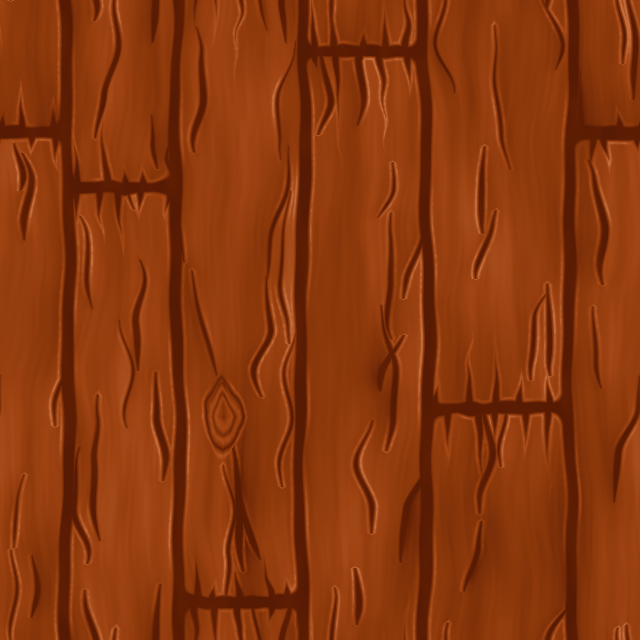
Give the GLSL for this texture, as a WebGL 1 fragment shader.

```glsl
precision highp float;
// Painted wooden planks: five uneven columns, each one plank long, with
// staggered butt joints. Gaps, split ends, cracks and a knot share a signed
// distance that gives dark grooves with pale rims over streaked grain.
uniform vec2 u_resolution;

const vec3 GAP_COLOR  = vec3(0.34, 0.10, 0.01);
const vec3 DEEP_COLOR = vec3(0.48, 0.18, 0.03);
const vec3 BASE_COLOR = vec3(0.55, 0.22, 0.04);
const vec3 WARM_COLOR = vec3(0.62, 0.26, 0.07);
const vec3 PALE_COLOR = vec3(0.67, 0.32, 0.13);
const vec3 RIM_COLOR  = vec3(0.76, 0.42, 0.24);
const float FIRST_LEFT = -0.108;   // left edge of the wrapped column
const float GAP_HALF = 0.0065;
const float JOINT_HALF = 0.010;
const float CRACK_HALF = 0.0042;
const float RIM_OFFSET = 0.0035;
const float RIM_WIDTH = 0.0024;
const vec2 KNOT_CENTER = vec2(0.071, 0.289);
const vec2 KNOT_SIZE = vec2(0.034, 0.062);
const float KNOT_PLANK = 2.0;
const float TAU = 6.28318;

float hash(vec2 p) {
  return fract(sin(dot(p, vec2(127.1, 311.7))) * 43758.5);
}

float noise(vec2 p) {
  vec2 i = floor(p), f = fract(p);
  f = f * f * (3.0 - 2.0 * f);
  return mix(mix(hash(i), hash(i + vec2(1, 0)), f.x),
             mix(hash(i + vec2(0, 1)), hash(i + vec2(1, 1)), f.x), f.y);
}

float smoothMin(float a, float b, float k) {
  float h = max(k - abs(a - b), 0.0) / k;
  return min(a, b) - 0.25 * h * h * k;
}

// Left edge, width and joint height of a column.
vec3 plankLayout(float id) {
  if (id < 0.5) return vec3(FIRST_LEFT, 0.213, 0.792);
  if (id < 1.5) return vec3(0.105, 0.172, 0.707);
  if (id < 2.5) return vec3(0.277, 0.195, 0.060);
  if (id < 3.5) return vec3(0.472, 0.194, 0.919);
  return vec3(0.666, 0.226, 0.362);
}

// Tapered wandering crack: joins d and shades one bank light, the other dark.
void carve(vec2 q, vec2 start, float len, float lean, float bend, float seed,
           inout float d, inout float tone) {
  float t = (q.y - start.y) / len;
  float taper = smoothstep(0.0, 0.3, t) * (1.0 - smoothstep(0.4, 1.0, t));
  float s = q.x - start.x - lean * t - bend * (noise(vec2(q.y * 14.0, seed)) - 0.5);
  float halfWidth = CRACK_HALF * taper * (0.6 + 0.8 * hash(vec2(seed, 5.0)));
  d = min(d, abs(s) - halfWidth + 0.03 * (1.0 - min(taper * 4.0, 1.0)));
  s *= hash(vec2(seed, 8.0)) < 0.65 ? 1.0 : -1.0;
  tone += taper * (s > 0.0 ? 0.9 * exp(-s * 45.0) : -0.8 * exp(s * 60.0));
}

vec3 woodRamp(float t) {
  vec3 c = mix(GAP_COLOR, DEEP_COLOR, clamp(t, 0.0, 1.0));
  c = mix(c, BASE_COLOR, clamp(t - 1.0, 0.0, 1.0));
  c = mix(c, WARM_COLOR, clamp(t - 2.0, 0.0, 1.0));
  c = mix(c, PALE_COLOR, clamp(t - 3.0, 0.0, 1.0));
  return mix(c, RIM_COLOR, clamp(t - 4.0, 0.0, 1.0));
}

void main() {
  vec2 p = gl_FragCoord.xy / u_resolution;

  // Wobble the columns, then find the plank and its local position q.
  float x = p.x + 0.004 * sin(TAU * (p.y + 2.0 * p.x))
          + 0.002 * sin(TAU * (3.0 * p.y - p.x)) + 0.001 * sin(TAU * 8.0 * p.y);
  x = fract(x - FIRST_LEFT) + FIRST_LEFT;
  float id = 0.0;
  for (int i = 1; i < 5; i++) id += step(plankLayout(float(i)).x, x);
  vec3 plank = plankLayout(id);
  vec2 q = vec2(x - plank.x, fract(p.y - plank.z));

  // Broad brush patches and fine vertical streaks.
  vec2 g = q + vec2(0.03 * (noise(q * vec2(6.0, 7.0) + id * 7.0) - 0.5), id * 9.0);
  float tone = 2.35 + 1.9 * (noise(g * vec2(17.0, 4.0)) - 0.5)
             + 1.0 * (noise(g * vec2(55.0, 6.0)) - 0.5)
             + 0.5 * (noise(g * vec2(190.0, 14.0)) - 0.5);

  // Plank outline with split ends.
  float side = min(q.x, plank.y - q.x) - GAP_HALF - 0.005 * noise(vec2(q.y * 9.0, id + step(0.5 * plank.y, q.x) * 20.0));
  float top = step(0.5, q.y);
  float end = min(q.y, 1.0 - q.y) - JOINT_HALF + 0.007 * (noise(vec2(q.x * 45.0, id + top * 7.0)) - 0.5);
  float d = smoothMin(side, end, 0.016);
  for (int k = 0; k < 5; k++) {
    vec2 seed = vec2(float(k) + 11.0 * top, id + 3.0);
    float h = hash(seed);
    float center = plank.y * (float(k) + 0.2 + 0.6 * h) / 5.0;
    float depth = 0.015 + 0.075 * pow(hash(seed + 40.0), 2.0);
    float bend = 0.012 * (noise(vec2(end * 30.0, h * 50.0)) - 0.5);
    d = min(d, abs(q.x - center + bend) - 0.006 * (1.0 - end / depth));
  }

  // Scattered cracks, spread along the plank.
  for (int k = 0; k < 11; k++) {
    vec2 seed = vec2(float(k), id * 3.0 + 17.0);
    vec2 start = vec2(plank.y * (0.08 + 0.84 * hash(seed)), (float(k) + hash(seed + 2.3)) / 11.0 - 0.06);
    float len = 0.10 + 0.24 * hash(seed + 4.1);
    float lean = 0.08 * (hash(seed + 6.7) - 0.5);
    carve(q, start, len, lean, 0.035, float(k) + id * 13.0, d, tone);
  }

  // Ringed knot with a crack above and below.
  if (abs(id - KNOT_PLANK) < 0.5) {
    carve(q, KNOT_CENTER + vec2(0.0, 0.035), 0.24, -0.055, 0.01, 91.0, d, tone);
    carve(q, KNOT_CENTER + vec2(0.03, -0.27), 0.29, -0.02, 0.015, 95.0, d, tone);
    vec2 k = (q - KNOT_CENTER) / KNOT_SIZE;
    float r = mix(length(k), abs(k.x) + abs(k.y), 0.4) + 0.2 * (noise(k * 2.5 + 4.0) - 0.5);
    float inside = 1.0 - smoothstep(0.85, 1.1, r);
    d = mix(d, 0.1, inside);
    d = min(d, min(abs(r - 0.92) * KNOT_SIZE.x - 0.002, (r - 0.13) * KNOT_SIZE.x));
    tone += inside * 1.1 * sin(r * 22.0);
  }

  // Chalky pale rims beside every groove, then the dark grooves themselves.
  float chalk = smoothstep(0.2, 0.75, noise(g * vec2(30.0, 11.0))) * (0.7 + 0.5 * noise(p * 210.0));
  float rim = (d - RIM_OFFSET) / RIM_WIDTH;
  tone += 2.1 * chalk * exp(-rim * rim) - 0.4 * exp(-max(d, 0.0) * 70.0);
  float soft = 0.0015 + 0.7 / u_resolution.y;
  float groove = 0.35 * noise(p * vec2(60.0, 18.0)) - 0.1;
  gl_FragColor = vec4(woodRamp(mix(groove, tone, smoothstep(-soft, soft, d))), 1.0);
}
```
